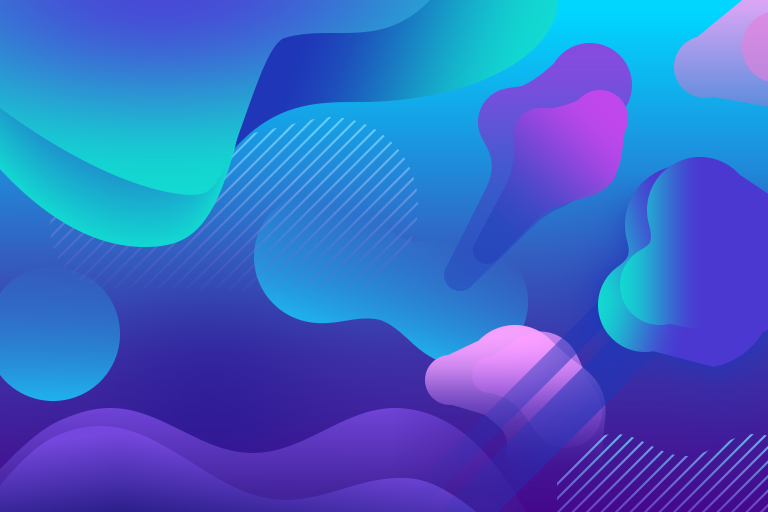
This background is drawn by a Shadertoy shader. Its source:

```glsl
// Fluid gradient wallpaper: soft blobs, ribbons, waves and hatching on a blue-violet sky.
// Blobs are smooth unions of tapered capsules; ribbons and waves are height curves.
// The canvas spans 7.68 by 5.12 units with the origin at the lower left.

const vec3 TEAL = vec3(.07, .85, .82);
const vec3 CYAN = vec3(.12, .7, .93);
const vec3 INDIGO = vec3(.29, .22, .82);
const vec3 NAVY = vec3(.12, .21, .72);
const vec3 VIOLET = vec3(.46, .28, .87);

vec2 p;
vec3 col;

float ramp(float a, float b, float x) {
  return clamp((x - a) / (b - a), 0., 1.);
}

float disc(float x, float y, float r) {
  return length(p - vec2(x, y)) - r;
}

// Capsule between two discs, each given as x, y, radius
float taper(float ax, float ay, float ar, float bx, float by, float br) {
  vec2 a = vec2(ax, ay), axis = vec2(bx, by) - a;
  float h = ramp(0., dot(axis, axis), dot(p - a, axis));
  return length(p - a - axis * h) - mix(ar, br, h);
}

float join(float a, float b, float k) {
  float h = max(k - abs(a - b), 0.) / k;
  return min(a, b) - h * h * k * .25;
}

// Antialiased fill of the negative side of d
void paint(vec3 ink, float d, float alpha) {
  float slope = length(vec2(dFdx(d), dFdy(d)));
  col = mix(col, ink, alpha * clamp(.5 - d / max(slope, 1e-5), 0., 1.));
}

// Thin parallel lines rising to the right
float hatch() {
  float across = abs(fract((p.x - p.y) / .145) - .5) * .103;
  return 1. - smoothstep(.005, .017, across);
}

void sky() {
  col = mix(vec3(.27, .03, .55), vec3(.24, .2, .66), ramp(0., 1.6, p.y));
  col = mix(col, vec3(.2, .38, .76), ramp(1.6, 2.6, p.y));
  col = mix(col, vec3(.11, .57, .87), ramp(2.6, 3.6, p.y));
  col = mix(col, vec3(0, .84, 1), ramp(3.6, 5., p.y));
  vec2 q = p - vec2(2.1, 1);
  col = mix(col, vec3(.14, .09, .57), .55 * exp(-.9 * dot(q, q)));
}

void ribbons() {
  float x = p.x, depth = 5.12 - p.y;
  // Dark ribbon turning teal at its right end
  float t = ramp(3.6, 5.58, x);
  float edge = 1.02 * sqrt(1. - t * t) + .235 * pow(max(3.6 - x, 0.), 3.);
  t = smoothstep(2.8, 5.4, x + .35 * depth - .2);
  paint(mix(NAVY, TEAL, t), max(depth - edge, 2.2 - x), 1.);
  // Teal underlayer
  float s = (x - 1.45) * (x - 1.45);
  edge = 2.47 - .37 * s - (x > 1.45 ? 1.07 * s * s : 0.);
  paint(mix(TEAL, vec3(.12, .55, .8), ramp(0., .8, edge - depth)), depth - edge, 1.);
  // Top sheet
  float left = 1.95 - .87 * pow(abs(1. - x / 1.9), 1.6);
  float u = x - 3.35, right = .33 - .385 * u * u * u;
  edge = mix(left, right, smoothstep(2., 2.85, x));
  t = smoothstep(.1, 2.1, length((p - vec2(1.6, 5.3)) * vec2(.45, 1)));
  paint(mix(vec3(.28, .29, .84), TEAL, t), depth - edge, 1.);
}

void violetBlobs() {
  float d = taper(5.9, 4.27, .42, 5.6, 3.77, .61);
  d = join(d, taper(5.12, 3.9, .34, 5.6, 3.77, .58), .15);
  d = join(d, taper(4.6, 2.37, .16, 5.3, 3.32, .36), .3);
  float t = smoothstep(2.4, 4.7, p.y);
  paint(mix(vec3(.15, .28, .74), vec3(.55, .27, .87), t), d, .55 + .4 * t);
  d = taper(6., 3.94, .28, 5.75, 3.62, .46);
  d = join(d, taper(5.4, 3.77, .27, 5.75, 3.62, .44), .15);
  d = join(d, taper(4.87, 2.62, .14, 5.35, 3.27, .26), .3);
  t = smoothstep(7.6, 10.1, p.x + p.y);
  paint(mix(vec3(.14, .25, .73), vec3(.75, .28, .92), t), d, .6 + .4 * t);
}

void indigoBlobs() {
  float d = taper(6.45, 2.07, .47, 7., 2.17, .73);
  d = join(d, taper(6.85, 2.87, .6, 7.2, 2.6, .7), .2);
  col = mix(col, NAVY, .6 * exp(-5. * max(d, 0.)) * ramp(3.4, 2.6, p.y));
  float t = smoothstep(5.95, 6.95, p.x + .25 * abs(p.y - 2.1));
  paint(mix(TEAL, INDIGO, t), d, 1.);
  d = taper(7., 3.02, .53, 7.45, 2.52, .7);
  d = join(d, taper(6.6, 2.27, .4, 7.2, 2.42, .7), .2);
  paint(mix(TEAL, INDIGO, smoothstep(6.15, 7.05, p.x)), d, 1.);
}

void pinkBlobs() {
  // Upper right corner
  vec3 ink = mix(vec3(.36, .54, .86), vec3(.9, .64, .96), ramp(4., 5.1, p.y));
  paint(ink, taper(7.05, 4.45, .31, 7.7, 4.62, .62), .95);
  paint(mix(ink, vec3(.88, .5, .86), .7), disc(7.78, 4.65, .36), .9);
  // Arch melting downwards
  float fade = smoothstep(.4, 1.5, p.y);
  ink = mix(vec3(.5, .32, .8), vec3(.96, .63, 1), smoothstep(.9, 1.8, p.y));
  float d = taper(4.5, 1.32, .25, 5.15, 1.37, .5);
  d = min(d, taper(5.15, 1.37, .5, 5.55, 1.02, .48));
  paint(ink, join(d, taper(5.55, 1.02, .48, 5.55, .3, .48), .1), fade);
  d = taper(4.9, 1.37, .18, 5.4, 1.4, .38);
  d = join(d, taper(5.4, 1.4, .38, 5.66, 1., .36), .1);
  paint(ink + vec3(.06, 0, .04), d, fade * .7);
}

void waves() {
  float x = p.x, dip = pow(max(.6 - x, 0.), 2.);
  float top = .815 + .225 * cos(2.205 * x - 2.43) - .6 * dip - .5 * pow(max(x - 4.2, 0.), 3.);
  vec3 ink = mix(vec3(.27, .15, .62), VIOLET, ramp(.2, 1.05, p.y));
  paint(ink, p.y - top, .9 - .6 * ramp(3.9, 5.2, x));
  top = x < 2.85 ? .49 + .37 * cos(1.7 * x - 1.7) - .5 * dip
    : .23 - .11 * cos(2.73 * x - 7.78) - .4 * pow(max(x - 4.1, 0.), 2.);
  ink = mix(vec3(.13, .1, .5), VIOLET, ramp(-.1, .8, p.y + .12 * abs(x - 1.2)));
  paint(ink, p.y - top, 1.);
}

void mainImage(out vec4 fragColor, in vec2 fragCoord) {
  p = fragCoord / iResolution.xy * vec2(7.68, 5.12);
  sky();
  // Cyan pools fading upwards
  paint(CYAN, disc(.53, 1.78, .67), ramp(2.5, 1.1, p.y));
  float d = min(disc(3.2, 2.55, .66), disc(4.64, 2.1, .64));
  d = join(d, taper(3.2, 2.55, .42, 4.64, 2.1, .42), .25);
  paint(CYAN, d, ramp(3.1, 1.85, p.y + .31 * (p.x - 3.2)));
  // Hatched patch behind the ribbons
  vec3 ink = mix(vec3(.45, .4, .82), vec3(.45, .82, .98), ramp(2.5, 3.8, p.y));
  d = taper(3.3, 3.07, .88, 1.1, 2.84, .6);
  paint(ink, d, .85 * hatch() * ramp(2.1, 3.3, p.y));
  ribbons();
  violetBlobs();
  waves();
  pinkBlobs();
  // Diagonal beams
  float across = p.x - p.y, beam = .65 * ramp(4.1, 6., p.x) * ramp(6.9, 6.1, p.x);
  paint(NAVY, abs(across - 4.03) - .15, beam);
  paint(NAVY, abs(across - 4.68) - .3, beam);
  indigoBlobs();
  // Hatched corner under a wavy top
  float top = min(.67 + .11 * cos(4.49 * (p.x - 6.15)), .95 * p.x - 4.92);
  ink = mix(vec3(.42, .3, .78), vec3(.45, .8, .95), ramp(0., .8, p.y));
  paint(ink, max(p.y - top, 5.57 - p.x), .85 * hatch());
  fragColor = vec4(col, 1);
}
```
